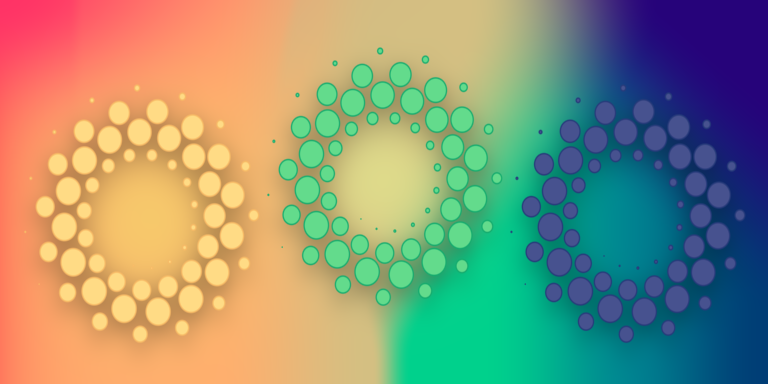
This background is drawn by a Shadertoy shader. Its source:

```glsl
// Three halftone rings over a warm-to-cool blurred backdrop.
// Each ring is one inward spiral of dots that swell and shrink along its length;
// the backdrop is layered from soft gradients, and each dot adds to a blurred shadow.

#define DOTS 62
#define DOTS_PER_TURN 15.5
#define START_ANGLE 3.66
#define OUTER_RADIUS 0.3544
#define RADIUS_STEP 0.00371
#define DOT_SIZE 0.0359
#define OUTLINE 0.0036
#define SQUEEZE 0.889
#define SHADOW_BLUR 0.037
#define SHADOW_DROP 0.020
#define SHADOW_STRENGTH 0.40

const float PI = 3.14159265;

// Middle ring sits higher than the two beside it
vec2 ringCentre(int ring) {
    float side = float(ring - 1);
    return vec2(1.0086 + 0.633 * side, 0.532 - 0.0964 * abs(side));
}

float glow(vec2 p, vec2 centre, float radius) {
    vec2 q = (p - centre) / radius;
    return exp(-dot(q, q));
}

// Orange on the left, sand in the middle, a pink corner and a red left edge
vec3 warmSide(vec2 p) {
    vec3 orange = vec3(1.00, 0.68, 0.43);
    vec3 sand   = vec3(0.83, 0.75, 0.51);
    vec3 pink   = vec3(1.00, 0.20, 0.40);
    vec3 red    = vec3(1.00, 0.40, 0.34);
    vec3 yellow = vec3(0.96, 0.81, 0.42);

    float facet = smoothstep(0.66, 0.74, p.x - 0.2 * (p.y - 0.75)) * smoothstep(0.5, 0.95, p.y);
    float sandMix = max(smoothstep(0.55, 0.98, p.x), 0.75 * facet);
    vec3 col = mix(orange, sand, sandMix);
    col = mix(col, yellow, 0.85 * glow(p, ringCentre(0), 0.27));
    col = mix(col, red, 0.75 * exp(-p.x / 0.10));

    float drop = 1.0 - p.y;
    float corner = exp(-4.0 * p.x * p.x - 16.0 * drop * drop - 6.0 * p.x * drop);
    corner *= 1.0 - 0.12 * smoothstep(0.18, 0.22, p.x);
    return mix(col, pink, corner);
}

// Green through teal to blue, with indigo gathering in the upper right
vec3 coolSide(vec2 p) {
    vec3 green  = vec3(0.00, 0.82, 0.55);
    vec3 teal   = vec3(0.00, 0.52, 0.57);
    vec3 blue   = vec3(0.00, 0.24, 0.46);
    vec3 indigo = vec3(0.15, 0.01, 0.48);

    vec3 col = mix(green, teal, smoothstep(1.25, 1.67, p.x));
    col = mix(col, blue, smoothstep(1.60, 2.00, p.x));
    return mix(col, indigo, smoothstep(0.40, 1.00, p.y + 0.8 * (p.x - 1.7)));
}

vec3 backdrop(vec2 p) {
    // The border leans right and softens with height
    float border = 1.02 + 0.45 * smoothstep(0.1, 1.0, p.y);
    float softness = mix(0.05, 0.25, smoothstep(0.05, 0.6, p.y));
    float cool = smoothstep(border - softness, border + softness, p.x);
    vec3 col = mix(warmSide(p), coolSide(p), cool);
    return mix(col, vec3(0.88, 0.88, 0.55), 0.8 * glow(p, vec2(1.0, 0.53), 0.19));
}

void mainImage(out vec4 fragColor, in vec2 fragCoord) {
    vec2 p = fragCoord / iResolution.xy * vec2(2.0, 1.0);
    float pixel = 1.0 / iResolution.y;

    vec3 fills[3] = vec3[3](vec3(1.00, 0.86, 0.52), vec3(0.39, 0.86, 0.55), vec3(0.28, 0.32, 0.56));
    vec3 lines[3] = vec3[3](vec3(0.97, 0.73, 0.40), vec3(0.08, 0.67, 0.43), vec3(0.15, 0.23, 0.48));

    // Walk the spiral once, testing each dot in all three rings
    float nearest = 1.0, shade = 0.0;
    int nearestRing = 0;
    for (int i = 0; i < DOTS; i++) {
        float n = float(i);
        float angle = START_ANGLE - n * 2.0 * PI / DOTS_PER_TURN;
        vec2 spot = (OUTER_RADIUS - RADIUS_STEP * n) * vec2(cos(angle), sin(angle));
        float swell = max(sin(PI * n / float(DOTS - 1)), 0.0);
        float size = 0.0016 + DOT_SIZE * pow(swell, 1.15);

        for (int ring = 0; ring < 3; ring++) {
            vec2 q = (p - ringCentre(ring)) / vec2(SQUEEZE, 1.0) - spot;
            float d = length(q) - size;
            if (d < nearest) {
                nearest = d;
                nearestRing = ring;
            }
            vec2 s = (q + vec2(0.0, SHADOW_DROP)) / SHADOW_BLUR;
            shade += 0.5 * size * size / (SHADOW_BLUR * SHADOW_BLUR) * exp(-0.5 * dot(s, s));
        }
    }

    // Shadow, then outlined dots
    vec3 col = backdrop(p) * (1.0 - SHADOW_STRENGTH * min(shade, 1.0));
    float inside = 1.0 - smoothstep(-pixel, pixel, nearest + OUTLINE);
    vec3 dotColour = mix(lines[nearestRing], fills[nearestRing], inside);
    col = mix(col, dotColour, 1.0 - smoothstep(-pixel, pixel, nearest));
    fragColor = vec4(col, 1.0);
}
```
